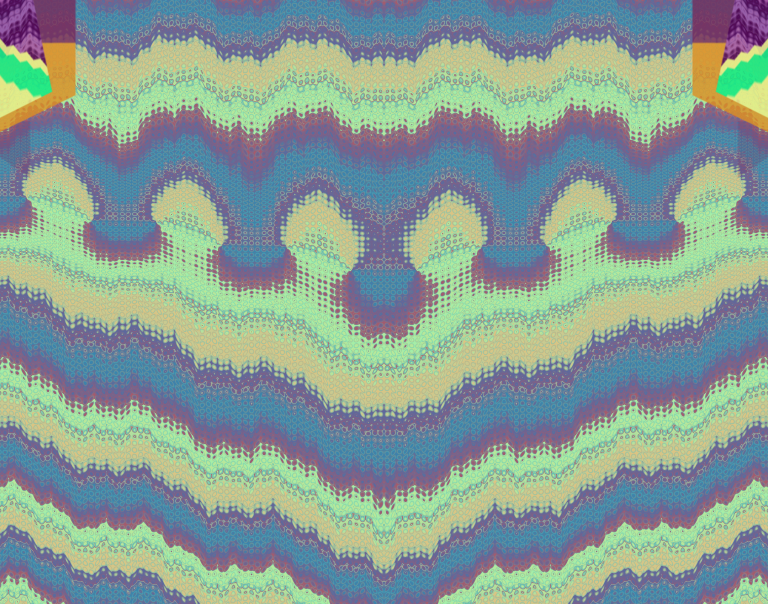
Write a Shadertoy shader that draws this background.

```glsl
const float PI = 3.14159265;
const float SPACING = 0.1076;    // gap between neighbouring pinwheels
const float ROW_HEIGHT = 0.551;  // height of the pinwheel row at the centre
const float ROW_SLOPE = 0.19;    // rise of the row towards the sides
const float UPPER_SLOPE = 0.175; // extra tilt of the bands above the row
const float LOWER_SLOPE = 0.135; // extra tilt of the bands below the row
const float LOBE_DEPTH = 0.12;   // swelling of the patches above the row
const float MOUTH_DEPTH = 0.10;  // swelling of the central cup
const float DOT_CELL = 0.0102;
const float DOT_DEPTH = 0.17;
const float SCALLOP_CELL = 0.023;
const float SCALLOP_DEPTH = 0.08;
const float RING_STRENGTH = 0.42;
const float CONTOUR_STRENGTH = 0.05;
const int SAMPLES = 2;           // samples along each pixel side

const vec3 LEAF = vec3(0.68, 0.92, 0.63);
const vec3 SAND = vec3(0.82, 0.78, 0.54);
const vec3 TEAL = vec3(0.44, 0.70, 0.66);
const vec3 SLATE = vec3(0.40, 0.40, 0.59);
const vec3 OCEAN = vec3(0.27, 0.51, 0.65);
const vec3 PLUM = vec3(0.60, 0.37, 0.46);
const vec3 AMBER = vec3(0.86, 0.56, 0.14);
const vec3 WINE = vec3(0.46, 0.17, 0.36);
const vec3 VIOLET = vec3(0.47, 0.16, 0.48);
const vec3 NEON = vec3(0.06, 0.92, 0.50);
const vec3 LEMON = vec3(0.92, 0.93, 0.52);

// Triangle wave: +1 at whole numbers, -1 halfway
float tri(float t) {
    return abs(fract(t) - 0.5) * 4.0 - 1.0;
}

float bump(float x, float centre, float width) {
    return 1.0 - smoothstep(0.0, width, abs(x - centre));
}

// Distance to the centre of the nearest lattice cell
float lattice(vec2 p, float cell) {
    return length(fract(p / cell) - 0.5);
}

// Cyclic band colours, textured by the distance to a dot centre
vec3 palette(float phase, float dotDist) {
    float f = fract(phase);
    vec3 c = mix(LEAF, SAND, smoothstep(0.10, 0.19, f));
    c = mix(c, SLATE, smoothstep(0.345, 0.365, f));
    c = mix(c, OCEAN, smoothstep(0.48, 0.56, f));
    c = mix(c, SLATE, smoothstep(0.62, 0.76, f));
    c = mix(c, PLUM, smoothstep(0.77, 0.85, f));
    c = mix(c, LEAF, smoothstep(0.885, 0.91, f));
    // Thin rims between the bands
    c = mix(c, TEAL, 0.8 * bump(f, 0.345, 0.025));
    c = mix(c, SAND, 0.7 * bump(f, 0.475, 0.018));
    c = mix(c, PLUM, 0.9 * bump(f, 0.088, 0.020));
    c = mix(c, TEAL, 0.9 * bump(f, 0.058, 0.024));
    // Rings around the dots, teal in most bands and plum in the slate
    float slateBand = bump(f, 0.42, 0.07) + bump(f, 0.76, 0.10);
    vec3 ringColour = mix(TEAL, PLUM, clamp(slateBand * 1.5, 0.0, 1.0));
    c = mix(c, ringColour, RING_STRENGTH * bump(dotDist, 0.36, 0.16));
    return c + CONTOUR_STRENGTH * sin(f * 75.0) * vec3(1.0, -0.3, -0.7);
}

// Phase of alternating pinwheels plus bands growing away from their row;
// the second part is the distance to a dot centre
vec2 bandField(vec2 p) {
    float t = p.x / (2.0 * SPACING);
    float row = ROW_HEIGHT + ROW_SLOPE * p.x - 0.009 * tri(t - 0.25);
    float y = p.y - row;
    float away = abs(y);
    float fade = smoothstep(0.0, 0.15, away);
    float centre = exp(-pow(p.x / 0.065, 2.0));
    bool above = y > 0.0;

    // Layered zigzags bend the bands
    float zigzag = above ? 0.020 * tri(t) : -0.010 * tri(t - 0.38);
    zigzag += 0.007 * tri(3.0 * t + away) + 0.004 * tri(7.0 * t - 2.0 * away);
    float slope = above ? UPPER_SLOPE : LOWER_SLOPE;
    float d = away + fade * (slope * p.x + zigzag);
    if (!above) d -= 0.03 * exp(-40.0 * p.x) * smoothstep(0.32, 0.46, away);

    float u = PI * (p.x / SPACING - 0.5);
    float v = clamp(PI * y / SPACING, -8.0, 8.0);
    float phase = atan(sinh(v), sin(u)) / (2.0 * PI) + 1.69 * d + 3.65 * d * d;

    // Patches swell above the row, the central cup below it
    float reach = smoothstep(0.0, 0.05, away);
    if (above) {
        float lobes = cos(PI * p.x / SPACING) - 1.1 * centre;
        phase += LOBE_DEPTH * lobes * reach * (1.0 - smoothstep(0.07, 0.21, away));
    } else {
        phase -= MOUTH_DEPTH * centre * reach * (1.0 - smoothstep(0.10, 0.22, away));
    }

    // Halftone dots and scallops fray every edge
    vec2 q = vec2(p.x, d);
    float dotDist = lattice(q, DOT_CELL);
    phase += DOT_DEPTH * (dotDist - 0.38);
    phase += SCALLOP_DEPTH * (lattice(q, SCALLOP_CELL) - 0.38);
    return vec2(phase, dotDist);
}

// Bright folded panels in the upper corners
vec3 cornerPanels(vec3 base, float side, float top, float phase) {
    float soft = 0.0015;
    float outer = max(side - 0.125, top + 0.487 * side - 0.2185);
    float inner = max(side - 0.055 - 0.2065 * top, top + 0.5 * side - 0.195);
    vec3 frame = mix(WINE, AMBER, smoothstep(0.069, 0.073, top));
    frame = mix(frame, base, 0.18);

    float band = top - 0.5 * side + 0.004 * tri(side * 45.0);
    vec3 panel = VIOLET + 0.18 * sin(phase * 25.0);
    panel = mix(panel, LEMON, smoothstep(0.065, 0.070, band));
    panel = mix(panel, NEON, smoothstep(0.080, 0.085, band));
    panel = mix(panel, LEMON, smoothstep(0.125, 0.132, band));
    panel = mix(panel, base, 0.15);

    // Faint shadow under the panel
    float shade = max(max(side - 0.05, 0.20 - top), top - 0.26 - 0.7 * side);
    vec3 c = mix(base, WINE, 0.25 * (1.0 - smoothstep(-soft, soft, shade)));
    c = mix(c, frame, 1.0 - smoothstep(-soft, soft, outer));
    return mix(c, panel, 1.0 - smoothstep(-soft, soft, inner));
}

void mainImage(out vec4 fragColor, in vec2 fragCoord) {
    float halfWidth = 0.5 * iResolution.x / iResolution.y;
    vec3 sum = vec3(0.0);
    for (int k = 0; k < SAMPLES * SAMPLES; k++) {
        vec2 offset = (vec2(k % SAMPLES, k / SAMPLES) + 0.5) / float(SAMPLES) - 0.5;
        vec2 p = (fragCoord + offset) / iResolution.y;
        p.x = abs(p.x - halfWidth);
        vec2 field = bandField(p);
        vec3 base = palette(field.x, field.y);
        sum += cornerPanels(base, halfWidth - p.x, 1.0 - p.y, field.x);
    }
    fragColor = vec4(sum / float(SAMPLES * SAMPLES), 1.0);
}
```
